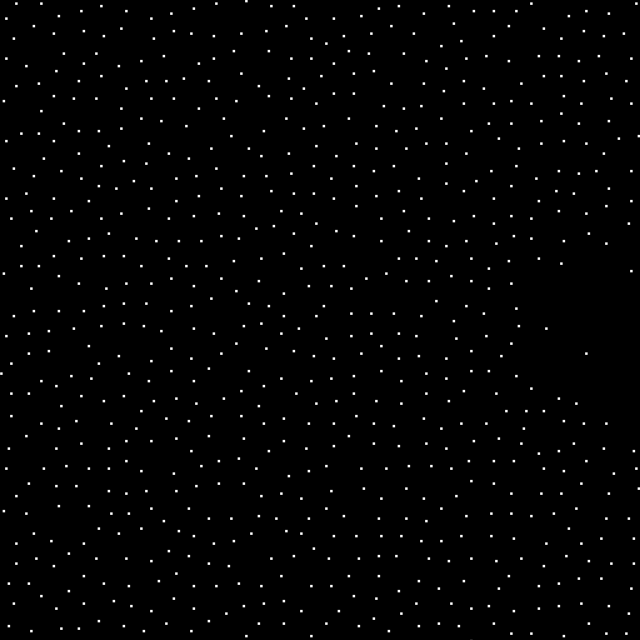
Write a Shadertoy shader that draws this texture.

```glsl
// Small white square specks scattered evenly, but without order, on black.
// Jittered grid points push close neighbours apart in two passes, then
// snap to a fine raster; a thin patch at the right loses some specks.

#define CELLS 28.0          // scatter cells across the canvas
#define RASTER 256.0        // speck widths across the canvas
#define RASTER_SHIFT 0.055  // slight offset of the raster, in speck widths
#define JITTER 0.95         // random spread inside a cell
#define SPACING 0.94        // wanted distance between specks, in cells
#define PUSH 0.48           // strength of each pass of pushing apart
#define REACH 0.75          // how far the second pass may move a speck
#define THIN_CENTER vec2(0.96, 0.49)
#define THIN_RADIUS 0.19
#define THIN_AMOUNT 0.8
#define SPECK_COLOR vec3(1.0)
#define BACKGROUND vec3(0.0)

// Integer hash: three random values from 0 to 1 for a cell
vec3 hash3(ivec2 cell) {
    uvec3 v = uvec3(uvec2(cell + 4096), 77u) * 1664525u + 1013904223u;
    v.x += v.y * v.z; v.y += v.z * v.x; v.z += v.x * v.y;
    v ^= v >> 16u;
    v.x += v.y * v.z; v.y += v.z * v.x; v.z += v.x * v.y;
    return vec3(v >> 8u) / 16777216.0;
}

vec2 jitteredPoint(ivec2 cell) {
    return vec2(cell) + 0.5 + JITTER * (hash3(cell).xy - 0.5);
}

// Displacement of a point away from one neighbour that is too close
vec2 repulsion(vec2 point, vec2 neighbour) {
    vec2 away = point - neighbour;
    float dist = max(length(away), 1e-4);
    return away / dist * max(SPACING - dist, 0.0) * PUSH;
}

// First pass: push the jittered point away from its neighbours
vec2 spreadPoint(ivec2 cell) {
    vec2 point = jitteredPoint(cell);
    vec2 moved = point;
    for (int y = -1; y <= 1; y++)
    for (int x = -1; x <= 1; x++) {
        if (x == 0 && y == 0) continue;
        moved += repulsion(point, jitteredPoint(cell + ivec2(x, y)));
    }
    return moved;
}

// Second pass: the same again on the points of the first pass
vec2 settledPoint(ivec2 cell, vec2 point) {
    vec2 moved = point;
    for (int y = -1; y <= 1; y++)
    for (int x = -1; x <= 1; x++) {
        if (x == 0 && y == 0) continue;
        moved += repulsion(point, spreadPoint(cell + ivec2(x, y)));
    }
    return moved;
}

// Coverage of one raster square, smoothed over a pixel
float speck(vec2 uv, vec2 center, float pixel) {
    vec2 square = floor(center * RASTER) + 0.5 + RASTER_SHIFT;
    vec2 edge = 0.5 - abs(uv * RASTER - square);
    vec2 cover = clamp(edge / (pixel * RASTER) + 0.5, 0.0, 1.0);
    return cover.x * cover.y;
}

void mainImage(out vec4 fragColor, in vec2 fragCoord) {
    float pixel = 1.0 / min(iResolution.x, iResolution.y);
    vec2 uv = fragCoord * pixel;
    vec2 gridPos = uv * CELLS;
    ivec2 home = ivec2(floor(gridPos));

    float mask = 0.0;
    for (int y = -1; y <= 1; y++)
    for (int x = -1; x <= 1; x++) {
        ivec2 cell = home + ivec2(x, y);
        vec2 point = spreadPoint(cell);
        if (distance(point, gridPos) > REACH) continue;

        // Leave out some specks inside the thin patch
        float fromThin = distance((vec2(cell) + 0.5) / CELLS, THIN_CENTER);
        float thin = 1.0 - smoothstep(0.4, 1.0, fromThin / THIN_RADIUS);
        if (hash3(cell).z < THIN_AMOUNT * thin) continue;

        vec2 center = settledPoint(cell, point) / CELLS;
        mask = max(mask, speck(uv, center, pixel));
    }
    fragColor = vec4(mix(BACKGROUND, SPECK_COLOR, mask), 1.0);
}
```
